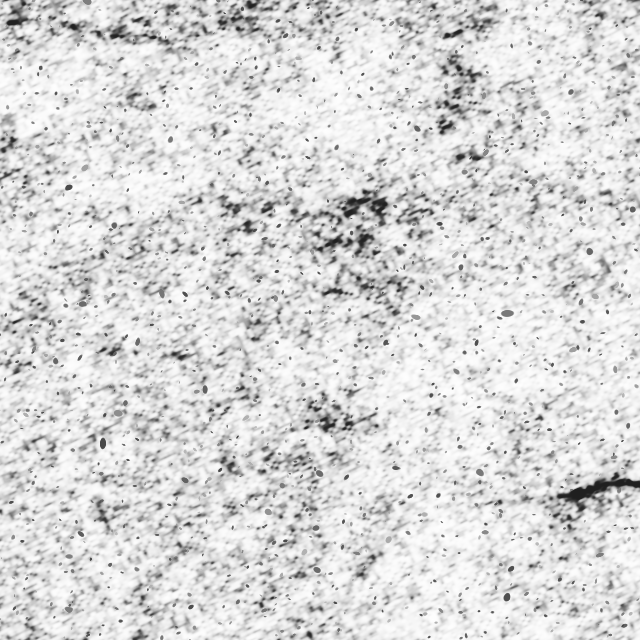
A Shadertoy shader for this texture:

```glsl
// Weathered white concrete blocks with grey grit, dark pebbles, stains and cracked joints.

const float GRAIN_DARKNESS = 0.088;  // median darkness of the surface
const float GRAIN_CONTRAST = 0.86;   // spread of the skewed grain tones
const float DEEPEST = 0.88;          // darkness limit inside cracks

float hash(vec2 p) {
    vec3 q = fract(vec3(p.xyx) * 0.1031);
    q += dot(q, q.yzx + 33.33);
    return fract((q.x + q.y) * q.z);
}

vec2 hash2(vec2 p) {
    return vec2(hash(p + 17.0), hash(p + 71.0));
}

vec2 rotate(vec2 p, float angle) {
    float c = cos(angle), s = sin(angle);
    return vec2(c * p.x + s * p.y, c * p.y - s * p.x);
}

float valueNoise(vec2 p) {
    vec2 cell = floor(p), f = fract(p);
    f = f * f * (3.0 - 2.0 * f);
    float low = mix(hash(cell), hash(cell + vec2(1, 0)), f.x);
    float high = mix(hash(cell + vec2(0, 1)), hash(cell + vec2(1, 1)), f.x);
    return mix(low, high, f.y);
}

// Noise with zero mean and unit deviation, stretched along a tilted axis
float grain(vec2 p, float frequency, float tilt, float seed) {
    vec2 q = rotate(p, tilt) * vec2(0.8, 1.2) * frequency;
    return (valueNoise(q + 100.0 + seed) - 0.5) * 4.66;
}

float stain(vec2 p, vec2 center, vec2 radius) {
    vec2 q = (p - center) / radius;
    return exp(-dot(q, q));
}

// Dirt and dark core along a joint at signed height h
float joint(float h, float strength, float roughness) {
    float halo = h / 0.013;
    float core = h / (0.0022 + 0.003 * strength * roughness);
    return (0.3 + 0.9 * strength) * exp(-halo * halo)
         + (0.35 + 2.4 * strength * roughness) * exp(-core * core);
}

// Scattered elongated pebbles: returns the darkness
float pebbles(vec2 p, float cells, float share, float radius, float seed) {
    float dark = 0.0;
    float soft = max(0.0016, 1.0 / iResolution.y);
    vec2 home = floor(p * cells);
    for (int y = -1; y <= 1; y++)
    for (int x = -1; x <= 1; x++) {
        vec2 id = home + vec2(x, y);
        vec2 key = id + seed;
        if (hash(key) > share) continue;
        vec2 shape = hash2(key + 5.0);
        vec2 q = p - (id + hash2(key)) / cells;
        q = rotate(q, 0.5 + 2.6 * (shape.x - 0.5));
        q.y *= 1.2 + 0.9 * shape.y;
        float size = radius * mix(0.5, 1.0, hash(key + 9.0));
        float wobble = 0.5 * radius * (valueNoise(p * 0.9 / radius + seed) - 0.5);
        float cover = 1.0 - smoothstep(-soft, soft, length(q) + wobble - size);
        dark = max(dark, cover * mix(0.25, 0.72, hash(key + 13.0)));
    }
    return dark;
}

// Dirty areas of the wall
float stains(vec2 p) {
    float s = stain(p, vec2(0.52, 0.59), vec2(0.08, 0.08));
    s += 0.9 * stain(p, vec2(0.55, 0.68), vec2(0.22, 0.035));
    s += 1.1 * stain(p, vec2(0.71, 0.87), vec2(0.04, 0.11));
    s += 1.3 * stain(p, vec2(0.01, 0.78), vec2(0.025, 0.05));
    s += 0.8 * stain(p, vec2(0.52, 0.35), vec2(0.07, 0.03));
    s += 0.6 * stain(p, vec2(0.19, 0.47), vec2(0.04, 0.08));
    s += 0.8 * stain(p, vec2(0.91, 0.21), vec2(0.035, 0.05));
    s += 0.9 * stain(p, vec2(0.53, 0.0), vec2(0.07, 0.025));
    return s;
}

// Upper and lower horizontal joints, with the dirty course above the upper one
float joints(vec2 p) {
    float wander = 0.009 * (valueNoise(p * 24.0) - 0.5) + 0.006 * (valueNoise(p * 80.0) - 0.5);
    float rough = smoothstep(0.15, 0.7, valueNoise(p * vec2(45.0, 70.0) + 31.0));
    float upper = 0.961 - 0.018 * smoothstep(0.0, 0.25, p.x)
                + 0.018 * smoothstep(0.65, 0.85, p.x) + wander;
    float lower = 0.205 + 0.012 * p.x + 0.028 * smoothstep(0.75, 1.0, p.x) + wander;
    float upperOpen = 1.0 - smoothstep(0.16, 0.34, p.x) + stain(p, vec2(0.74, 0.95), vec2(0.045, 0.1));
    float lowerOpen = smoothstep(0.84, 0.92, p.x);
    return joint(p.y - upper, upperOpen, rough) + joint(p.y - lower, lowerOpen, rough)
         + 0.55 * smoothstep(-0.005, 0.015, p.y - upper);
}

void mainImage(out vec4 fragColor, in vec2 fragCoord) {
    vec2 p = fragCoord / iResolution.y;

    // Layered grit, from fine grains to broad clouds
    float level = 0.62 * grain(p, 185.0, 0.45, 3.0)
                + 0.56 * grain(p, 98.0, 0.25, 41.0)
                + 0.36 * grain(p, 30.0, 0.7, 83.0)
                + 0.26 * grain(p, 8.0, 1.1, 57.0) - 0.15;

    // Stains broken up by noise, then the joints
    level += stains(p) * (0.3 + 1.2 * valueNoise(p * 55.0 + 11.0));
    level += joints(p);

    // Skewed tone curve: mostly white with a long dark tail
    float dark = GRAIN_DARKNESS * exp(GRAIN_CONTRAST * level);
    dark /= pow(1.0 + pow(dark / DEEPEST, 4.0), 0.25);

    // Flecks, pebbles and a few large stones
    dark = max(dark, pebbles(p, 62.0, 0.30, 0.0038, 7.0));
    dark = max(dark, pebbles(p, 25.0, 0.22, 0.0065, 29.0));
    dark = max(dark, pebbles(p, 9.0, 0.17, 0.0115, 53.0));

    fragColor = vec4(vec3(1.0 - dark), 1.0);
}
```
